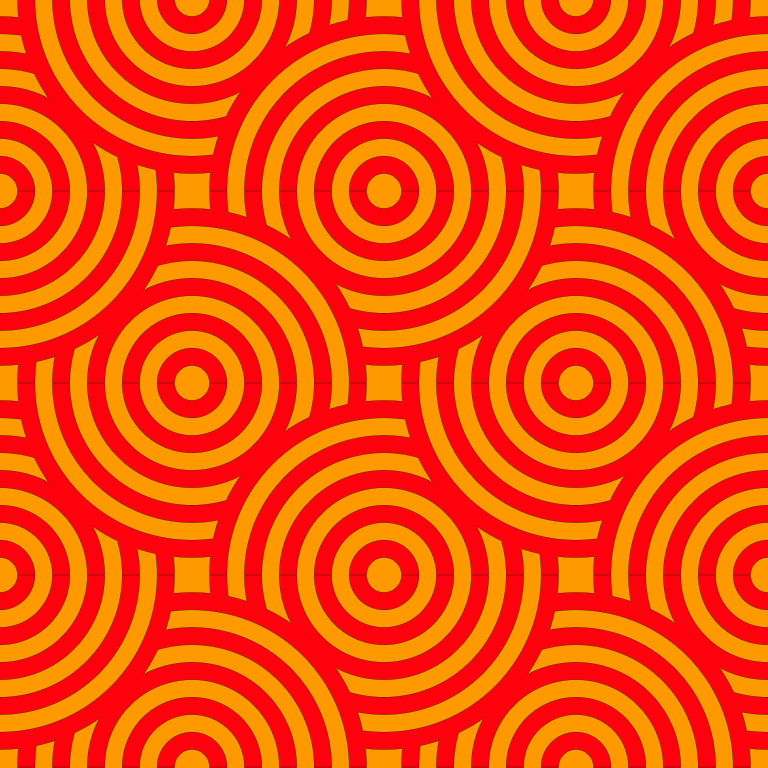
This pattern is drawn by a three.js fragment shader. Its source:

```glsl
// Interlaced target discs: two staggered square lattices of concentric rings, 2 x 2 repeats.
// Neighbours overlap alternately by diagonal, as in a weave. One signed distance
// to the orange area, measured in ring widths, drives the fill, rims and hairlines.
varying vec2 vUv;

// Signed distance to the orange rings of one disc; its outermost band stays red.
float rings(float radius) {
  float r = max(radius, 0.5);
  return max(abs(mod(r + 0.5, 2.0) - 1.0) - 0.5, r - 9.0);
}

// Pixel coverage of a thin line, which also holds when it is narrower than a pixel.
float hairline(float dist, float halfWidth, float px) {
  return clamp((halfWidth + 0.5 * px - abs(dist)) / px, 0.0, min(1.0, 2.0 * halfWidth / px));
}

void main() {
  vec2 cell = (vUv - vec2(0.0, 0.0013)) * 2.0;
  float px = fwidth(vUv.y) * 44.0;

  // Offsets from the nearest centre of each lattice; a cell spans 22 ring widths.
  vec2 fromSide = fract(cell + vec2(0.5, 0.0)) - 0.5;
  vec2 fromBase = fract(cell + vec2(0.0, 0.5)) - 0.5;
  float side = length(fromSide) * 22.0;
  float base = length(fromBase) * 22.0;

  // The diagonal quadrant decides which disc lies on top.
  bool sideOnTop = fromSide.x * fromSide.y < 0.0;
  float top = sideOnTop ? side : base;
  float under = sideOnTop ? base : side;

  // Upper rings, then lower rings and the open gap where the upper disc ends.
  float below = min(rings(under), 10.0 - under);
  float d = min(rings(top), max(below, 10.0 - top));

  // Flat colours with a faintly duller rim along the orange.
  float fill = 1.0 - smoothstep(-0.5 * px, 0.5 * px, d);
  float rim = smoothstep(-0.11, -0.06, d);
  vec3 orange = mix(vec3(1.0, 0.6, 0.0), vec3(0.96, 0.62, 0.0), rim);
  vec3 color = mix(vec3(1.0, 0.0, 0.05), orange, fill);

  // Dark hairlines on the edges, and faint level seams across the red.
  float seam = (fract(cell.y * 2.0 + 0.5) - 0.5) * 11.0;
  float ink = hairline(d, 0.009, px);
  ink = max(ink, hairline(seam, 0.012, px) * (1.0 - fill));
  color = mix(color, vec3(0.1, 0.12, 0.02), ink);

  gl_FragColor = vec4(color, 1.0);
}
```
